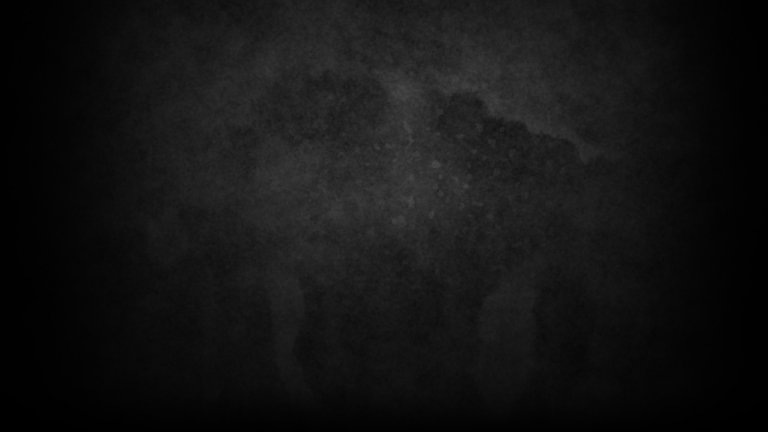
Give the GLSL for this texture, as a WebGL 1 fragment shader.

```glsl
precision highp float;
// Dark weathered plaster wall, lit from upper centre, with stains, a flaked edge and a vignette.
uniform vec2 u_resolution;

vec2 hash2(vec2 p) {
  vec3 q = fract(p.xyx * vec3(0.1031, 0.103, 0.0973));
  q += dot(q, q.yzx + 33.33);
  return fract((q.xx + q.yz) * q.zy);
}

// Smooth cellular noise: each cell's random tone, weighted by distance.
float cellular(vec2 p) {
  vec2 cell = floor(p), f = p - cell;
  float tone = 0.0, total = 0.0;
  for (int j = -1; j <= 1; j++) {
    for (int i = -1; i <= 1; i++) {
      vec2 offset = vec2(float(i), float(j));
      vec2 rnd = hash2(cell + offset + 80.0);
      vec2 d = offset + rnd - f;
      float weight = exp(-6.0 * dot(d, d));
      tone += weight * hash2(cell + offset + 173.0).x;
      total += weight;
    }
  }
  return tone / total - 0.5;
}

float layered(vec2 p) {
  float sum = 0.0, gain = 0.5;
  for (int i = 0; i < 5; i++) {
    sum += gain * cellular(p);
    p = mat2(1.6, 1.2, -1.2, 1.6) * p + 7.3;
    gain *= 0.62;
  }
  return sum;
}

float glow(vec2 p, vec2 centre, vec2 size) {
  vec2 d = (p - centre) / size;
  return exp(-dot(d, d));
}

// Soft-edged ellipse used for stains and bare patches.
float patchMask(vec2 p, vec2 centre, vec2 size, float softness) {
  return 1.0 - smoothstep(1.0 - softness, 1.0 + softness, length((p - centre) / size));
}

void main() {
  float aspect = u_resolution.x / u_resolution.y;
  vec2 p = gl_FragCoord.xy / u_resolution.y;
  p.x += 0.5 * (1.7778 - aspect);

  // Ragged coordinates break up every outline.
  vec2 warp = vec2(layered(p * 9.0), layered(p * 9.0 + 31.0));
  vec2 q = p + 0.075 * warp;

  // Overall lamp light with a gentle fill below.
  float light = 0.135 * glow(p, vec2(0.9, 0.73), vec2(0.66, 0.46));
  light += 0.055 * glow(p, vec2(0.92, 0.45), vec2(0.8, 0.62));

  // Worn light areas around the dark stain.
  float tone = 1.0;
  tone += 0.42 * glow(q, vec2(0.925, 0.79), vec2(0.045, 0.065));
  tone += 0.2 * glow(q, vec2(0.57, 0.78), vec2(0.09, 0.13));
  tone += 0.15 * glow(q, vec2(0.9, 0.57), vec2(0.3, 0.08));
  tone += 0.16 * glow(q, vec2(1.18, 0.82), vec2(0.24, 0.12));
  tone -= 0.24 * patchMask(q, vec2(0.76, 0.745), vec2(0.16, 0.085), 0.4);
  tone -= 0.18 * patchMask(q, vec2(0.56, 0.67), vec2(0.035, 0.07), 0.5);

  // Flaked edge descending to the right, dark on its lower side.
  float edge = q.y - (0.81 - 0.42 * (q.x - 0.98) + 0.012 * sin(q.x * 31.0));
  float span = smoothstep(0.95, 1.05, q.x) * (1.0 - smoothstep(1.32, 1.48, q.x));
  float below = 1.0 - smoothstep(-0.008, 0.008, edge);
  tone -= 0.32 * span * below * exp(min(edge, 0.0) * 9.0);
  tone += 0.22 * span * exp(-pow((edge - 0.016) / 0.013, 2.0));

  // Lower stains, bare patches and a vertical run.
  tone += 0.22 * patchMask(q, vec2(0.39, 0.455), vec2(0.045, 0.065), 0.2);
  float run = q.x - (0.64 + 0.24 * (0.35 - q.y) + 0.012 * sin(q.y * 24.0));
  float runSpan = smoothstep(0.02, 0.12, q.y) * (1.0 - smoothstep(0.32, 0.39, q.y));
  tone += 0.3 * runSpan * (1.0 - smoothstep(0.026, 0.04, abs(run)));
  tone -= 0.2 * runSpan * glow(vec2(run, 0.0), vec2(0.065, 0.0), vec2(0.022, 1.0));
  tone += 0.3 * patchMask(q, vec2(1.185 + 0.15 * (q.y - 0.22), 0.2), vec2(0.075, 0.18), 0.16);
  tone -= 0.2 * patchMask(q, vec2(1.3, 0.24), vec2(0.055, 0.14), 0.4);
  tone -= 0.16 * glow(q, vec2(0.92, 0.3), vec2(0.2, 0.1));

  // Mottling, faint trowel arcs, drips and fine grain.
  tone += 0.5 * layered(p * vec2(7.0, 9.0) + 12.0);
  tone += 0.32 * layered(p * 34.0 + 5.0);
  float radius = length((q - vec2(0.82, 0.7)) * vec2(0.8, 1.0));
  tone += 0.035 * sin(radius * 95.0) * smoothstep(0.7, 0.85, p.y);
  tone += 0.12 * cellular(vec2(p.x * 34.0, p.y * 2.5)) * (1.0 - smoothstep(0.2, 0.6, p.y));
  tone += 0.22 * cellular(p * 145.0) + 0.16 * cellular(p * 270.0);
  tone += 0.3 * smoothstep(0.28, 0.42, cellular(p * 75.0)) * glow(p, vec2(1.0, 0.6), vec2(0.35, 0.28));

  // Vignette closes to black at the sides and the floor.
  float sides = smoothstep(0.0, 0.42, p.x) * smoothstep(0.0, 0.36, 1.7778 - p.x);
  float floorFade = smoothstep(-0.04, 0.12, p.y);
  float value = light * max(tone, 0.2) * mix(0.15, 1.0, sides) * floorFade;
  gl_FragColor = vec4(vec3(clamp(value, 0.0, 1.0)), 1.0);
}
```
